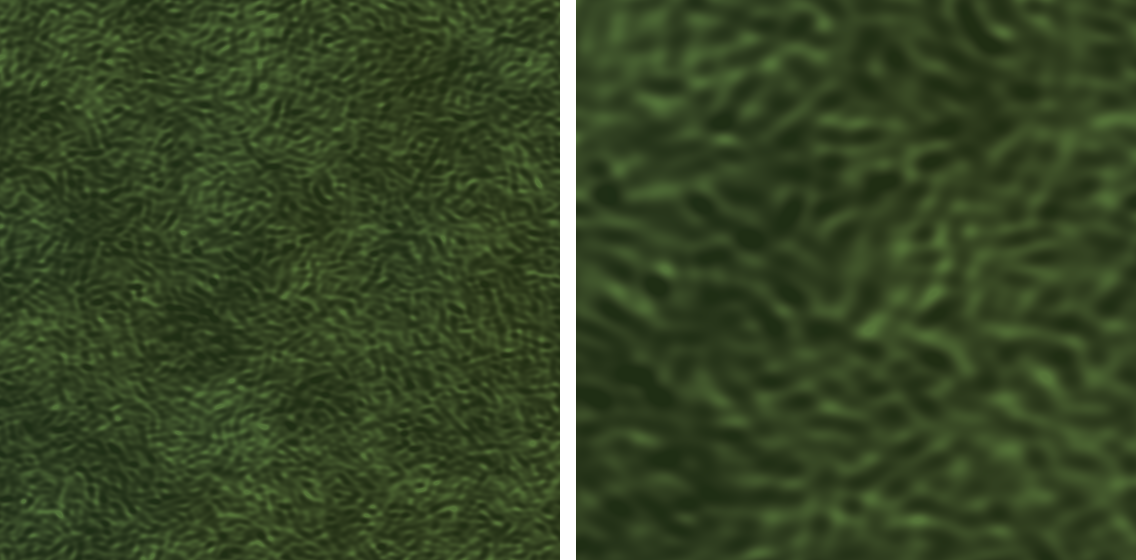
Left, the full canvas; right, a detail of the centre.
Reproduce this texture procedurally as a WebGL 2 fragment shader.

```glsl
#version 300 es
precision highp float;
precision highp int;
// Mossy green pile: short, soft, crumbly strands, more level than upright.
// Strands are a sum of scattered wave packets with loosely guided directions;
// broader noise gathers them into tufts and drifts the hue from cool to yellow green.

uniform vec2 u_resolution;
out vec4 fragColor;

// Integer hash of a lattice cell and a layer number, three values in 0..1
vec3 hash3(vec2 cell, int layer) {
    uvec3 v = uvec3(ivec3(ivec2(cell), layer)) * 1664525u + 1013904223u;
    v.x += v.y * v.z;
    v.y += v.z * v.x;
    v.z += v.x * v.y;
    v ^= v >> 16u;
    v.x += v.y * v.z;
    v.y += v.z * v.x;
    v.z += v.x * v.y;
    return vec3(v >> 8u) / 16777216.0;
}

// Smooth value noise in -1..1
float valueNoise(vec2 p, int layer) {
    vec2 cell = floor(p);
    vec2 f = p - cell;
    f = f * f * f * (f * (f * 6.0 - 15.0) + 10.0);
    float bottom = mix(hash3(cell, layer).x, hash3(cell + vec2(1, 0), layer).x, f.x);
    float top = mix(hash3(cell + vec2(0, 1), layer).x, hash3(cell + vec2(1, 1), layer).x, f.x);
    return mix(bottom, top, f.y) * 2.0 - 1.0;
}

// Wave packets scattered four to a cell, each reaching one cell width
float strands(vec2 uv) {
    vec2 p = uv * vec2(38.0, 46.0);
    vec2 home = floor(p);
    float sum = 0.0;
    for (int y = -1; y <= 1; y++) {
        for (int x = -1; x <= 1; x++) {
            vec2 cell = home + vec2(x, y);
            for (int k = 0; k < 4; k++) {
                vec3 place = hash3(cell, k);
                vec2 center = cell + place.xy;
                vec2 d = p - center;
                float falloff = 1.0 - dot(d, d);
                if (falloff <= 0.0) continue;

                // Crests lean level, with wide jitter to break them up
                vec3 wave = hash3(cell, k + 10);
                float angle = 1.5708 + 0.9 * valueNoise(center * 0.2, 20)
                            + 2.2 * (wave.x - 0.5);
                float frequency = mix(0.55, 1.4, wave.y);
                float phase = dot(d, vec2(cos(angle), sin(angle))) * frequency + place.z;
                sum += falloff * falloff * cos(6.28319 * phase);
            }
        }
    }
    return sum;
}

void main() {
    vec2 uv = gl_FragCoord.xy / u_resolution.y;

    // Tone: fine strands over faint patches and small tufts
    float tone = 0.79 * strands(uv)
               + 0.25 * valueNoise(uv * 5.0, 30)
               + 0.6 * valueNoise(uv * vec2(10.0, 13.0) + 0.37, 31)
               + 0.8 * valueNoise(uv * vec2(20.0, 26.0) + 0.73, 33);
    tone = clamp(tone, -2.4, 2.8);

    // Colour: dark olive to leaf green, rising faster toward the lights
    vec3 color = vec3(0.200, 0.262, 0.134)
               + vec3(0.040, 0.051, 0.028) * tone
               + vec3(0.003, 0.007, 0.002) * tone * tone;

    // Hue: slightly cooler at the left, yellower at the right
    float warmth = 0.7 * (uv.x - 0.5) + 0.4 * valueNoise(uv * 6.0 + 0.61, 32);
    color += vec3(0.009, 0.0, -0.012) * warmth;

    fragColor = vec4(color, 1.0);
}
```
